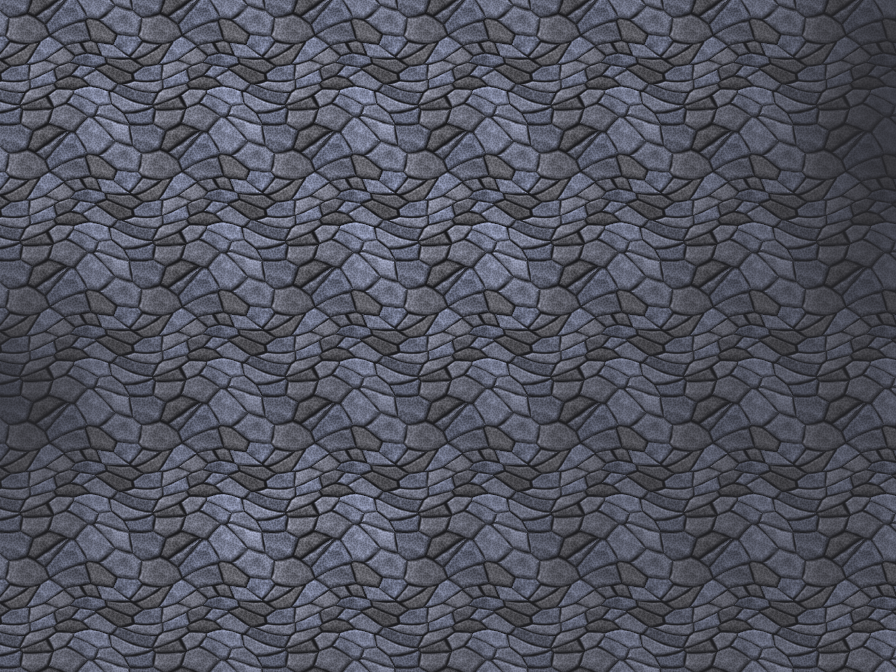
This texture is drawn by a Shadertoy shader. Its source:

```glsl
// Repeating wall of split blue-grey slate with dark joints, under uneven light.

const float TAU = 6.2831853;
const vec2 TILES = vec2(6.75, 4.95);   // repeats across and down
const vec2 CELLS = vec2(5.0, 9.0);     // stone sites in one repeat
const vec3 JOINT = vec3(0.10, 0.10, 0.11);
const vec3 SHADE = vec3(0.16, 0.16, 0.175);
const vec3 GREY_SLATE = vec3(0.41, 0.415, 0.46);
const vec3 BLUE_SLATE = vec3(0.46, 0.485, 0.58);
const vec3 WARM_SLATE = vec3(0.40, 0.395, 0.41);

vec3 hash3(vec2 p) {
    vec3 q = fract(p.xyx * vec3(0.1031, 0.1030, 0.0973));
    q += dot(q, q.yxz + 33.33);
    return fract((q.xxy + q.yzz) * q.zyx);
}

// Distance to the nearest point of a wrapping cellular noise.
float cellular(vec2 p, vec2 period) {
    vec2 base = floor(p);
    float nearest = 4.0;
    for (int j = -1; j <= 1; j++)
    for (int i = -1; i <= 1; i++) {
        vec2 cell = base + vec2(i, j);
        vec2 d = cell + hash3(mod(cell, period) + 71.0).xy - p;
        nearest = min(nearest, dot(d, d));
    }
    return sqrt(nearest);
}

// Slants the courses and alternates tall slabs with thin slivers.
vec2 warpCourses(vec2 t) {
    t.y += 0.055 * sin(TAU * t.x + 1.0);
    t.x += 0.04 * sin(TAU * t.y);
    t.y += 0.055 * sin(TAU * (t.y - 0.40));
    return t;
}

// Offset to a stone site; some sites are dropped so neighbours grow larger.
vec2 siteOffset(vec2 cell, vec2 p) {
    vec3 h = hash3(mod(cell, CELLS) + 13.0);
    return cell + 0.05 + 0.9 * h.xy - p + (h.z < 0.12 ? 50.0 : 0.0);
}

// Returns the distance to the joint; also gives stone id, offset and edge normal.
float stoneEdge(vec2 p, out vec2 id, out vec2 offset, out vec2 normal) {
    vec2 base = floor(p);
    float nearest = 1e4, edge = 1e4;
    for (int j = -2; j <= 2; j++)
    for (int i = -2; i <= 2; i++) {
        vec2 cell = base + vec2(i, j);
        vec2 d = siteOffset(cell, p);
        if (dot(d, d) < nearest) {
            nearest = dot(d, d);
            id = cell;
            offset = d;
        }
    }
    for (int j = -2; j <= 2; j++)
    for (int i = -2; i <= 2; i++) {
        vec2 cell = id + vec2(i, j);
        if (i == 0 && j == 0) continue;
        vec2 d = siteOffset(cell, p);
        vec2 n = normalize(d - offset);
        float border = dot(0.5 * (offset + d), n) / length(n * CELLS);
        if (border < edge) {
            edge = border;
            normal = normalize(n * CELLS);
        }
    }
    id = mod(id, CELLS);
    return edge;
}

float spot(vec2 p, vec2 centre, vec2 radius) {
    vec2 d = (p - centre) / radius;
    return exp(-dot(d, d));
}

// Broad pools of light and shade across the whole canvas.
float wallLight(vec2 p) {
    float light = 0.84;
    light += 0.26 * spot(p, vec2(0.30, 0.82), vec2(0.42, 0.30));
    light += 0.16 * spot(p, vec2(0.52, 0.60), vec2(0.16, 0.16));
    light += 0.28 * spot(p, vec2(0.33, 0.20), vec2(0.17, 0.13));
    light -= 0.58 * spot(p, vec2(1.02, 0.84), vec2(0.14, 0.32));
    light -= 0.50 * spot(p, vec2(-0.02, 0.42), vec2(0.14, 0.17));
    light -= 0.24 * spot(p, vec2(0.90, 0.35), vec2(0.28, 0.45));
    return max(light, 0.1);
}

void mainImage(out vec4 fragColor, in vec2 fragCoord) {
    vec2 p = fragCoord / iResolution.xy;
    vec2 t = p * TILES;
    float pixel = TILES.y / iResolution.y;

    vec2 id, offset, normal;
    float edge = stoneEdge(warpCourses(t) * CELLS, id, offset, normal);
    vec3 tone = hash3(id + 47.0);

    // Slate colour, cleavage streaks and grain
    vec3 stone = mix(GREY_SLATE, BLUE_SLATE, tone.x);
    stone = mix(stone, WARM_SLATE, 0.7 * step(0.82, tone.y));
    float grain = cellular(t * 61.0, vec2(61.0));
    float blotch = cellular(t * 11.0, vec2(11.0));
    float streak = sin(TAU * (3.0 * t.x + 9.0 * t.y) + 5.0 * blotch + 6.0 * tone.z);
    stone *= 0.80 + 0.36 * tone.z + 0.42 * (grain - 0.5) + 0.26 * (blotch - 0.5) + 0.07 * streak;

    // Tilted faces and bevels, lit from the upper left
    stone *= 1.0 - 0.25 * dot(offset, tone.xy - 0.5);
    float rim = 1.0 - smoothstep(0.008, 0.032, edge);
    stone *= 1.0 + rim * (0.32 * dot(normal, vec2(-0.5, 0.86)) - 0.03);

    // Joints of uneven width
    float gap = mix(0.001, 0.009, tone.y) + 0.010 * (blotch - 0.45);
    vec3 color = mix(JOINT, stone, smoothstep(gap - pixel, gap + pixel + 0.004, edge));

    // A grey veil gathers where the light fails
    color = mix(SHADE, color, wallLight(p));
    fragColor = vec4(clamp(color, 0.0, 1.0), 1.0);
}
```
